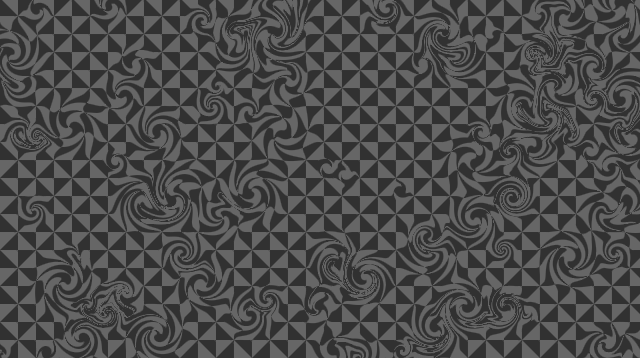
A Shadertoy shader for this pattern:

```glsl
// Pinwheel grid of grey triangles, disturbed by scattered whirlpools.
// Four families of straight lines split the plane into two alternating tones;
// before that, the plane is twisted inside many randomly placed discs.

const float CELLS_ACROSS = 35.56;             // grid squares over the width
const vec3  DARK  = vec3(0.193);
const vec3  LIGHT = vec3(0.400);
const int   SWIRL_COUNT = 110;
const vec2  SWIRL_RADIUS = vec2(0.6, 2.1);    // smallest, largest, in squares
const vec2  SWIRL_TWIST  = vec2(2.5, 6.5);    // weakest, strongest, in radians
const float SEED = 17.3;

// Four random values in 0..1 from one number
vec4 hash4(float n) {
    return fract(sin(n * vec4(12.9898, 78.233, 39.346, 53.717) + SEED) * 43758.5453);
}

// Rotates p about a centre, fading to no rotation at the rim
vec2 swirl(vec2 p, vec2 centre, float radius, float twist) {
    vec2 d = p - centre;
    float dist2 = dot(d, d);
    if (dist2 >= radius * radius) return p;
    float fade = 1.0 - sqrt(dist2) / radius;
    float angle = twist * fade * fade;
    float c = cos(angle), s = sin(angle);
    return centre + mat2(c, s, -s, c) * d;
}

// Applies every whirlpool in turn, so overlapping ones distort each other
vec2 warp(vec2 p, vec2 extent) {
    for (int i = 0; i < SWIRL_COUNT; i++) {
        vec4 h = hash4(float(i) + 1.0);
        float radius = mix(SWIRL_RADIUS.x, SWIRL_RADIUS.y, h.z);
        float strength = fract(h.w * 2.0);
        float turn = h.w < 0.5 ? -1.0 : 1.0;
        float twist = turn * mix(SWIRL_TWIST.x, SWIRL_TWIST.y, strength);
        p = swirl(p, h.xy * extent, radius, twist);
    }
    return p;
}

// Signed distance to the triangle edges: positive in dark triangles
float pinwheel(vec2 p) {
    vec4 lines = vec4(p, 0.5 * (p.x + p.y), 0.5 * (p.x - p.y));
    vec4 gap = abs(fract(lines + 0.5) - 0.5);
    gap.zw *= sqrt(2.0);
    float edge = min(min(gap.x, gap.y), min(gap.z, gap.w));
    vec4 band = mod(floor(lines), 2.0);
    float parity = mod(band.x + band.y + band.z + band.w, 2.0);
    return edge * (1.0 - 2.0 * parity);
}

void mainImage(out vec4 fragColor, in vec2 fragCoord) {
    float scale = CELLS_ACROSS / iResolution.x;
    vec2 p = warp(fragCoord * scale, iResolution.xy * scale);

    // Smooth over about one pixel of the warped pattern
    float field = pinwheel(p);
    float width = max(fwidth(field), 0.0001);
    float darkness = clamp(0.5 + field / width, 0.0, 1.0);
    fragColor = vec4(mix(LIGHT, DARK, darkness), 1.0);
}
```
